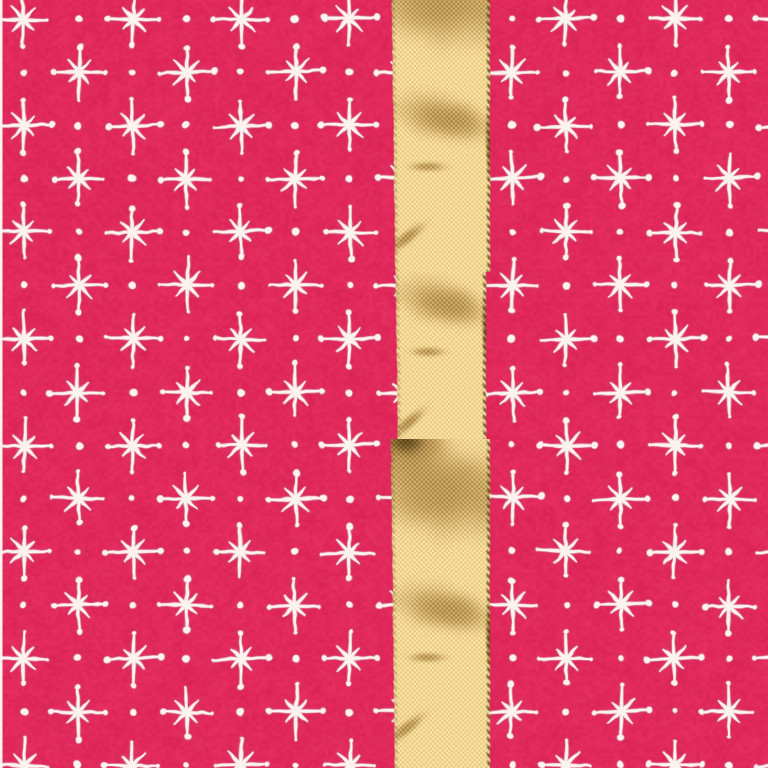
Reproduce this pattern procedurally as a three.js fragment shader.

```glsl
// Gift paper with hand-painted white starbursts and dots, crossed by a spliced gold satin ribbon.
varying vec2 vUv;

const float SOFT = 0.0013;
const vec2 PITCH = vec2(0.0706, 0.0694);
const vec2 FIRST = vec2(0.0313, 0.0039);
const vec3 CRIMSON = vec3(0.88, 0.16, 0.36);
const vec3 DUSKY = vec3(0.80, 0.31, 0.44);
const vec3 PAINT = vec3(0.99, 0.95, 0.94);
const vec3 GOLD = vec3(0.95, 0.84, 0.58);
const vec3 BRONZE = vec3(0.73, 0.59, 0.33);
const vec3 UMBER = vec3(0.30, 0.21, 0.06);

float hash(vec2 p) {
  return fract(sin(dot(p, vec2(127.1, 311.7))) * 43758.5453);
}

float noise(vec2 p) {
  vec2 i = floor(p);
  vec2 f = fract(p);
  f = f * f * (3.0 - 2.0 * f);
  return mix(mix(hash(i), hash(i + vec2(1.0, 0.0)), f.x),
             mix(hash(i + vec2(0.0, 1.0)), hash(i + 1.0), f.x), f.y);
}

// Distance to a stroke from the origin whose half width tapers from a to b.
float stroke(vec2 p, vec2 tip, float a, float b) {
  float h = clamp(dot(p, tip) / dot(tip, tip), 0.0, 1.0);
  return length(p - tip * h) - mix(a, b, h);
}

// Four long arms with ball ends alternating with four short tapered arms.
float starburst(vec2 p, vec2 id) {
  float d = 1.0;
  for (int k = 0; k < 8; k++) {
    float n = float(k);
    float r = hash(id + n * 3.7);
    float angle = n * 0.785398 + 0.12 * (hash(id - n * 1.9) - 0.5);
    vec2 dir = vec2(cos(angle), sin(angle));
    if (mod(n, 2.0) < 0.5) {
      vec2 tip = dir * mix(0.031, 0.037, r);
      float ball = mix(0.0018, 0.0048, hash(id + n * 8.3));
      d = min(d, min(stroke(p, tip, 0.0027, 0.0017), length(p - tip) - ball));
    } else {
      d = min(d, stroke(p, dir * mix(0.016, 0.024, r), 0.0036, 0.0011));
    }
  }
  return d;
}

// Starbursts and dots alternate like the squares of a checkerboard.
float motifs(vec2 uv) {
  vec2 wobble = vec2(noise(uv * 110.0), noise(uv * 110.0 + 37.0)) - 0.5;
  vec2 p = uv + wobble * 0.0022;
  vec2 cell = floor((p - FIRST) / PITCH + 0.5);
  float d = 1.0;
  for (int y = -1; y <= 1; y++) {
    for (int x = -1; x <= 1; x++) {
      vec2 id = cell + vec2(float(x), float(y));
      vec2 shift = vec2(hash(id + 5.1), hash(id + 9.6)) - 0.5;
      vec2 q = p - FIRST - id * PITCH - shift * 0.0025;
      float shape = mod(id.x + id.y, 2.0) < 0.5
        ? starburst(q, id)
        : length(q) - mix(0.0035, 0.0052, hash(id + 2.3));
      d = min(d, shape);
    }
  }
  return d;
}

vec3 paper(vec2 uv) {
  vec3 col = CRIMSON + 0.035 * (noise(uv * 230.0) - 0.5) + 0.02 * (noise(uv * 60.0) - 0.5);
  float d = motifs(uv);
  col = mix(col, DUSKY, 0.7 * (1.0 - smoothstep(0.0, 0.0028, d)));
  col = mix(col, PAINT, 1.0 - smoothstep(-SOFT, SOFT, d));
  return mix(PAINT, col, smoothstep(0.002, 0.0045, uv.x));
}

// Soft elliptical shade, sheared along its width.
float shade(vec2 p, vec2 centre, vec2 radius, float slope) {
  vec2 q = p - centre;
  q.y -= slope * q.x;
  q /= radius;
  return exp(-dot(q, q));
}

// Fold shading; p.x runs across the ribbon, p.y down one length of it.
float folds(vec2 p) {
  float s = 0.60 * shade(p, vec2(0.5, 0.0), vec2(0.9, 0.055), 0.01);
  s += 0.90 * shade(p, vec2(0.15, -0.068), vec2(0.30, 0.026), 0.0);
  s += 0.62 * shade(p, vec2(0.55, 0.154), vec2(0.50, 0.027), 0.025);
  s += 0.55 * shade(p, vec2(0.35, 0.217), vec2(0.20, 0.007), 0.0);
  s += 0.65 * shade(p, vec2(0.12, 0.310), vec2(0.18, 0.010), -0.08);
  return s + 0.90 * shade(p, vec2(1.0, 0.195), vec2(0.035, 0.035), 0.0);
}

vec3 satin(vec2 uv, vec2 p, float edge) {
  float s = folds(p) + 0.10 * (noise(vec2(p.x * 4.0, p.y * 35.0)) - 0.5);
  vec3 col = mix(GOLD, BRONZE, smoothstep(0.05, 0.65, s));
  col = mix(col, UMBER, smoothstep(0.6, 1.3, s));
  vec2 thread = uv * 1050.0;
  col *= 1.0 + mix(0.08, 0.26, clamp(s, 0.0, 1.0)) * sin(thread.x) * sin(thread.y);
  float twist = 0.5 + 0.5 * sin(uv.y * 620.0 + uv.x * 500.0);
  float selvage = (1.0 - smoothstep(0.002, 0.006, edge)) * mix(0.25, 0.75, step(0.5, p.x));
  return mix(col, UMBER, selvage * twist);
}

void main() {
  // Three lengths of ribbon butt together, each starting at its own place in the folds.
  float down = 1.0 - vUv.y;
  float second = step(0.354, down);
  float third = step(0.572, down);
  float start = mix(0.241 * second, 0.639, third);
  float left = mix(0.510 + 0.014 * down, 0.509 + 0.012 * (down - 0.572), third);
  float right = 0.638 - 0.005 * second * (1.0 - third);
  float edge = min(vUv.x - left, right - vUv.x) + 0.0012 * (noise(vec2(down * 160.0, 3.0)) - 0.5);
  vec2 p = vec2((vUv.x - left) / (right - left), down - start);
  vec3 col = mix(paper(vUv), satin(vUv, p, edge), smoothstep(-SOFT, SOFT, edge));
  gl_FragColor = vec4(col, 1.0);
}
```
